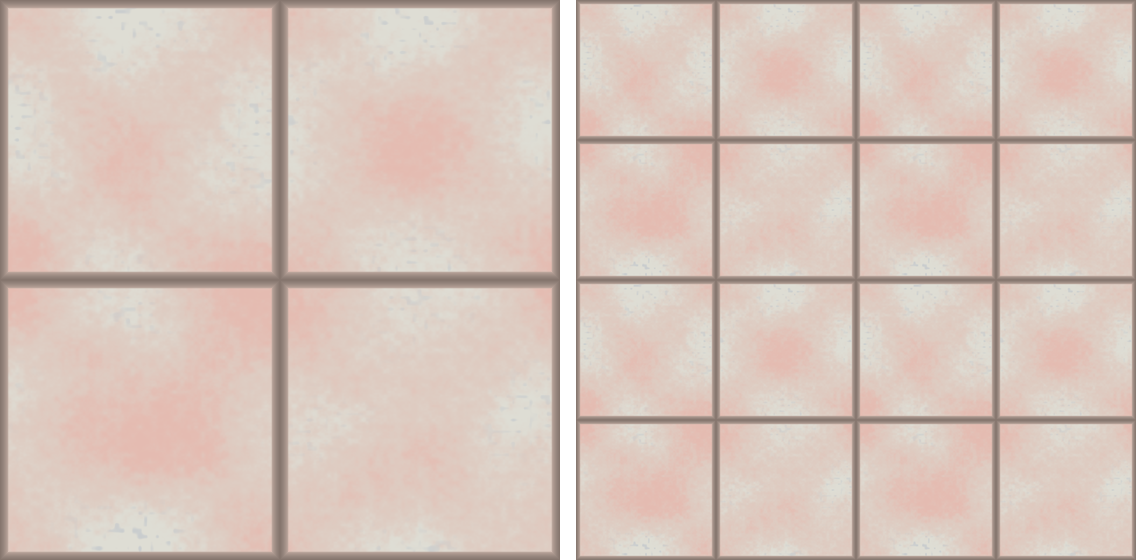
Left, the tile; right, the same tile 2 across and 2 down.
A Shadertoy shader for this pattern:

```glsl
const float TILES = 2.0;            // repeats across and down
const float GROUT_HALF = 0.0293;    // half joint width, in tiles
const float EDGE_SOFT = 0.003;      // softness of the tile rim, in tiles
const float CLOUD_CELLS = 8.0;      // whole cells per canvas
const float GRAIN_CELLS = 80.0;
const float LATTICE_AMOUNT = 0.27;
const float CLOUD_AMOUNT = 0.62;
const float GRAIN_AMOUNT = 0.36;
const float FLECK_AMOUNT = 0.55;

const vec3 PINK = vec3(0.895, 0.735, 0.695);
const vec3 BLUSH = vec3(0.870, 0.800, 0.760);
const vec3 CREAM = vec3(0.870, 0.865, 0.830);
const vec3 BLUE_GREY = vec3(0.720, 0.750, 0.790);
const vec3 GROUT_DARK = vec3(0.515, 0.455, 0.425);
const vec3 GROUT_LIGHT = vec3(0.735, 0.655, 0.615);

const float TAU = 6.2831853;

float hash(vec2 p) {
    return fract(sin(dot(p, vec2(127.1, 311.7))) * 43758.5453);
}

// Value noise that wraps after a whole number of cells
float wrapNoise(vec2 uv, float cells, float seed) {
    vec2 p = uv * cells;
    vec2 cell = floor(p);
    vec2 f = fract(p);
    f = f * f * (3.0 - 2.0 * f);
    vec2 lo = mod(cell, cells) + seed;
    vec2 hi = mod(cell + 1.0, cells) + seed;
    return mix(mix(hash(lo), hash(vec2(hi.x, lo.y)), f.x),
               mix(hash(vec2(lo.x, hi.y)), hash(hi), f.x), f.y);
}

float wrapFbm(vec2 uv, float cells, float seed) {
    float sum = 0.0;
    float amplitude = 0.5;
    float total = 0.0;
    for (int i = 0; i < 3; i++) {
        sum += amplitude * wrapNoise(uv, cells, seed);
        total += amplitude;
        amplitude *= 0.5;
        cells *= 2.0;
        seed += 17.0;
    }
    return sum / total;
}

// Clouded stone: pink at corners and centres, pale between them
vec3 stoneColor(vec2 uv) {
    vec2 warp = vec2(wrapNoise(uv, 4.0, 31.0), wrapNoise(uv, 4.0, 59.0)) - 0.5;
    vec2 wave = cos(TAU * (uv * TILES + 0.22 * warp));
    float tone = 0.49 - LATTICE_AMOUNT * wave.x * wave.y;
    tone += CLOUD_AMOUNT * (wrapFbm(uv, CLOUD_CELLS * 0.5, 7.0) - 0.5);
    tone += 0.22 * (wrapFbm(uv, CLOUD_CELLS * 2.0, 83.0) - 0.5);

    // Fine mottling and blue flecks, strongest in the pale areas
    float grain = wrapFbm(uv, GRAIN_CELLS, 113.0) - 0.5;
    float fleck = smoothstep(0.68, 0.95, wrapNoise(uv, GRAIN_CELLS * 1.2, 211.0));
    fleck *= smoothstep(0.45, 0.95, tone);
    tone += GRAIN_AMOUNT * grain;

    vec3 color = mix(PINK, BLUSH, smoothstep(0.05, 0.52, tone));
    color = mix(color, CREAM, smoothstep(0.45, 0.85, tone));
    return mix(color, BLUE_GREY, FLECK_AMOUNT * fleck);
}

void mainImage(out vec4 fragColor, in vec2 fragCoord) {
    vec2 uv = fragCoord / iResolution.xy;
    vec2 toJoint = 0.5 - abs(fract(uv * TILES) - 0.5);
    float dist = min(toJoint.x, toJoint.y);
    float pixel = TILES / min(iResolution.x, iResolution.y);

    // Mitred joint, dark along its middle
    float rise = clamp(dist / GROUT_HALF, 0.0, 1.0);
    vec3 grout = mix(GROUT_DARK, GROUT_LIGHT, mix(rise, rise * rise, 0.35));

    float soft = max(EDGE_SOFT, pixel);
    float face = smoothstep(-soft, soft, dist - GROUT_HALF);
    fragColor = vec4(mix(grout, stoneColor(uv), face), 1.0);
}
```
